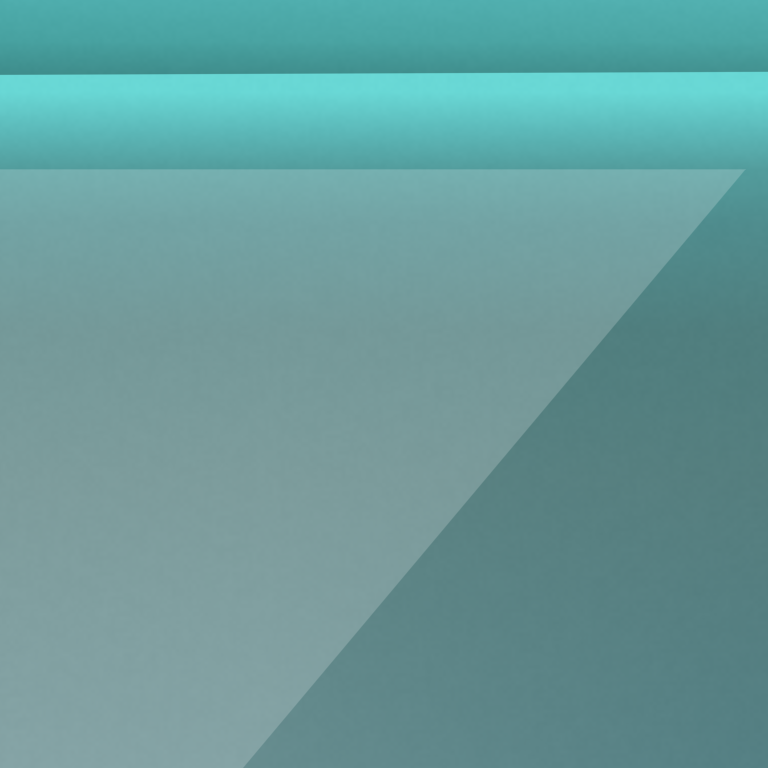
Write a WebGL 1 fragment shader that draws this background.

```glsl
precision highp float;
// Layered teal backdrop: a shaded strip, a glowing ridge fading downwards,
// and a translucent pale sheet with a slanted right edge, all lightly grained.
// Vertical colour ramps form the base; the sheet is a white blend over it.

uniform vec2 u_resolution;

#define RIDGE_DEPTH 0.0975
#define RIDGE_TILT 0.004
#define SHEET_TOP 0.2205
#define SHEET_ALPHA 0.2
#define GRAIN 0.014
#define SHEET_TIP vec2(0.970, 0.2214)
#define SHEET_FOOT vec2(0.3164, 1.0)

float hash(vec2 p) {
    return fract(sin(dot(p, vec2(127.1, 311.7))) * 4375.85);
}

float noise(vec2 p) {
    vec2 cell = floor(p);
    vec2 f = fract(p);
    f = f * f * (3.0 - 2.0 * f);
    float low = mix(hash(cell), hash(cell + vec2(1.0, 0.0)), f.x);
    float high = mix(hash(cell + vec2(0.0, 1.0)), hash(cell + vec2(1.0)), f.x);
    return mix(low, high, f.y);
}

// Linear progress from a to b, clamped to 0..1
float ramp(float a, float b, float x) {
    return clamp((x - a) / (b - a), 0.0, 1.0);
}

// Strip above the ridge, darkening towards its lower edge
vec3 stripColor(vec2 p) {
    vec3 top = vec3(0.315, 0.685, 0.685);
    vec3 middle = vec3(0.285, 0.635, 0.630);
    vec3 bottom = vec3(0.250, 0.555, 0.550);
    vec3 color = mix(top, middle, ramp(0.0, 0.06, p.y));
    color = mix(color, bottom, ramp(0.055, 0.098, p.y));
    return color + 0.015 * (p.x - 0.5);
}

// Ridge glow sinking into the deep teal field
vec3 fieldColor(vec2 p) {
    vec3 color = vec3(0.410, 0.845, 0.835);
    color = mix(color, vec3(0.360, 0.725, 0.725), ramp(0.120, 0.170, p.y));
    color = mix(color, vec3(0.325, 0.615, 0.615), ramp(0.170, 0.220, p.y));
    color = mix(color, vec3(0.310, 0.550, 0.555), ramp(0.220, 0.290, p.y));
    color = mix(color, vec3(0.320, 0.500, 0.500), ramp(0.290, 0.430, p.y));
    color = mix(color, vec3(0.360, 0.515, 0.515), ramp(0.430, 0.620, p.y));
    color = mix(color, vec3(0.400, 0.550, 0.560), ramp(0.620, 1.000, p.y));
    // Cooler, darker falloff towards the lower right
    float falloff = ramp(0.35, 1.0, p.x) * ramp(0.35, 1.0, p.y);
    return color - falloff * vec3(0.070, 0.050, 0.045);
}

// Coverage of the sheet below its top and left of its slanted edge
float sheetMask(vec2 p, float blur) {
    vec2 along = normalize(SHEET_FOOT - SHEET_TIP);
    vec2 inward = vec2(-along.y, along.x);
    float slant = dot(p - SHEET_TIP, inward);
    float inside = min(slant, p.y - SHEET_TOP);
    return smoothstep(-blur, blur, inside);
}

void main() {
    // p.y is depth, measured downwards from the top
    vec2 p = gl_FragCoord.xy / u_resolution;
    p.y = 1.0 - p.y;
    float blur = 0.8 / min(u_resolution.x, u_resolution.y);

    float ridge = RIDGE_DEPTH - RIDGE_TILT * p.x;
    float belowRidge = smoothstep(-blur, blur, p.y - ridge);
    vec3 color = mix(stripColor(p), fieldColor(p), belowRidge);
    color = mix(color, vec3(1.0), SHEET_ALPHA * sheetMask(p, blur));

    // Fine and coarse paper grain
    float grain = 0.6 * noise(p * 190.0) + 0.4 * noise(p * 70.0) - 0.5;
    color += GRAIN * grain;

    gl_FragColor = vec4(color, 1.0);
}
```
